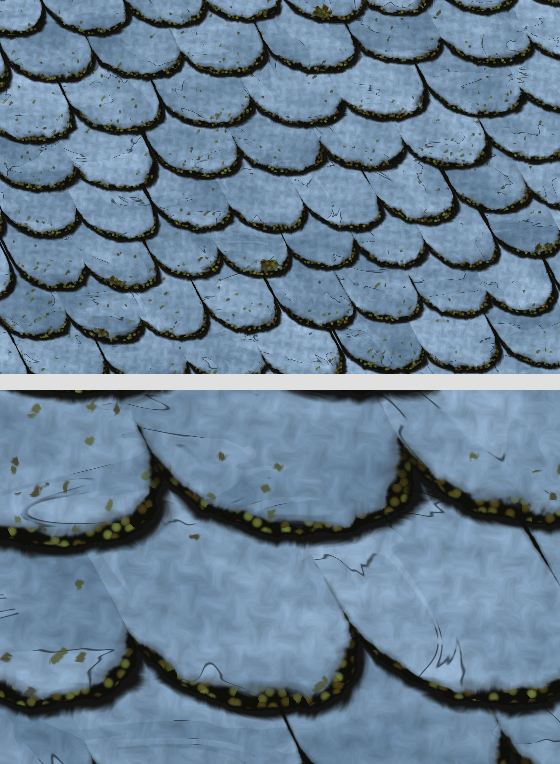
Top, the full canvas; bottom, a detail of the centre.
Reproduce this texture procedurally as a Shadertoy shader.

```glsl
// Weathered roof of overlapping round-ended slates on a leaning, staggered lattice.
// Rows are tested from the top one down; the first slate covering a point is shaded.
// Cellular noise gives moss and lichen, layered sines give grain, flaking and chips.

#define ROW_PITCH 0.137    // distance between rows, in canvas heights
#define ROW_START 0.105    // depth of the first row of tips
#define ROW_TILT 0.06      // rise of the rows to the right
#define LEAN 0.5           // sideways drift of the slates going down
#define WIDTH 0.210        // mean slate width
#define WIDTH_SWING 0.028  // change of width from row to row
#define ARC 0.098          // height of the rounded end
#define ROUNDNESS 2.3      // exponent of the rounded end
#define RIM 0.014          // width of the mossy rim
#define SHADOW 0.012       // reach of the shadow below a rim
#define LICHEN 0.30        // share of lichen specks

const vec3 PALE_SLATE = vec3(0.55, 0.66, 0.77);
const vec3 DEEP_SLATE = vec3(0.33, 0.44, 0.54);
const vec3 GREY_EDGE = vec3(0.25, 0.29, 0.32);
const vec3 DARK_GAP = vec3(0.05, 0.05, 0.04);
const vec3 BROWN_MOSS = vec3(0.22, 0.18, 0.06);
const vec3 GREEN_MOSS = vec3(0.36, 0.41, 0.19);

struct Slate {
    float dist;   // signed distance to the outline, negative inside
    vec2 local;   // x from the axis, y down from the start of the arc
    float below;  // 0 on the straight sides, 1 at the rounded end
    vec2 seed;
};

vec2 hash2(vec2 p) {
    vec3 q = fract(p.xyx * vec3(0.1031, 0.1030, 0.0973));
    q += dot(q, q.yzx + 33.33);
    return fract((q.xx + q.yz) * q.zy);
}

// Cellular noise: distance to the nearest point, and a random value of its cell
vec2 cells(vec2 p) {
    vec2 base = floor(p), best = vec2(9.0, 0.0);
    for (int j = -1; j <= 1; j++)
    for (int i = -1; i <= 1; i++) {
        vec2 cell = base + vec2(i, j);
        vec2 rnd = hash2(cell);
        float d = length(cell + rnd - p);
        if (d < best.x) best = vec2(d, fract(rnd.x * 7.3 + rnd.y * 3.1));
    }
    return best;
}

// Layered, warped sines, roughly -0.8 to 0.8
float ripple(vec2 p) {
    float sum = 0.0, amp = 0.6;
    for (int i = 0; i < 5; i++) {
        p = mat2(0.8, -0.6, 0.6, 0.8) * p * 1.7 + float(i) * 1.9;
        p += 0.6 * sin(p.yx * 1.3);
        sum += amp * sin(p.x) * sin(p.y);
        amp *= 0.6;
    }
    return sum;
}

// Nearest slate of one row; q is in leaning roof coordinates, y down
Slate nearestSlate(vec2 q, float row) {
    float tip = ROW_START + ROW_PITCH * row;
    float width = WIDTH + WIDTH_SWING * cos(0.9 * (row - 1.8));
    float middle = 0.75 - LEAN * tip;
    float u = (q.x - middle) / width + middle / WIDTH + 0.5 * mod(row, 2.0);
    Slate nearest = Slate(9.0, vec2(0.0), 0.0, vec2(0.0));
    for (int i = -1; i <= 1; i++) {
        float column = floor(u + 0.5) + float(i);
        vec2 seed = hash2(vec2(column, row) + 17.0);
        vec2 local = vec2((u - column) * width, q.y - tip + ARC);
        local += (seed - 0.5) * vec2(0.018, 0.026);
        local.x += (seed.y - 0.5) * 0.16 * local.y;
        float arc = ARC * (0.9 + 0.2 * seed.x);
        vec2 e = max(abs(vec2(local.x / (0.52 * width), max(local.y, 0.0) / arc)), 1e-4);
        float r = pow(pow(e.x, ROUNDNESS) + pow(e.y, ROUNDNESS), 1.0 / ROUNDNESS);
        float d = (r - 1.0) * arc;
        if (d < nearest.dist)
            nearest = Slate(d, local, smoothstep(0.0, 0.8, local.y / arc), seed);
    }
    return nearest;
}

vec3 shadeSlate(Slate s, vec2 p) {
    // Stone: cloudy tone, stepped flakes, fine grain and thin cracks
    vec2 g = s.local + s.seed * 40.0;
    float flake = ripple(g * vec2(7.0, 11.0));
    float tone = 0.66 + 0.5 * (s.seed.x - 0.5) + 0.3 * ripple(g * vec2(10.0, 19.0) + 5.0);
    tone += 0.2 * (smoothstep(0.0, 0.04, flake) - 0.5);
    vec3 color = mix(DEEP_SLATE, PALE_SLATE, clamp(tone, -0.1, 1.15));
    color *= 1.0 + 0.11 * ripple(p * 85.0);
    float crack = 1.0 - smoothstep(0.0, 0.03, abs(flake - 0.02));
    color *= 1.0 - 0.55 * crack * smoothstep(0.0, 0.3, ripple(g * 16.0 + 3.0));

    // Lichen specks, denser toward the rounded end
    vec2 speck = cells(p * 65.0 + 0.4 * ripple(p * 60.0));
    float density = LICHEN * (0.25 + 0.75 * s.below) * (0.45 + ripple(p * 5.0));
    float spot = step(speck.y, density) * (1.0 - smoothstep(0.15, 0.35, speck.x));
    color = mix(color, mix(BROWN_MOSS, GREEN_MOSS, fract(speck.y * 31.0)), 0.75 * spot);

    // Moss clump on a few slates
    vec2 moss = cells(p * 110.0);
    vec3 mossColor = mix(BROWN_MOSS, GREEN_MOSS, moss.y * moss.y) * (1.25 - 0.7 * moss.x);
    vec2 fromClump = s.local - vec2((s.seed.y - 0.5) * 0.1, 0.072);
    float clump = length(fromClump * vec2(0.8, 1.5)) + 0.018 * ripple(p * 45.0);
    clump = (1.0 - smoothstep(0.020, 0.029, clump)) * step(0.9, fract(s.seed.x * 13.7));
    color = mix(color, mossColor, clump);

    // Worn grey band, mossy rim and dark outer lip
    float inside = -s.dist;
    float rim = RIM * mix(0.3, 1.0, s.below) * (1.0 + 0.7 * ripple(p * 24.0));
    color = mix(color, GREY_EDGE, 0.6 * (1.0 - smoothstep(rim * 0.7, rim * 1.7, inside)));
    float growth = s.below * (1.0 - smoothstep(0.3, 0.65, moss.x)) * step(0.25, moss.y);
    vec3 rimColor = mix(DARK_GAP, mossColor, growth);
    color = mix(color, rimColor, 1.0 - smoothstep(rim * 0.6, rim, inside));
    return mix(color, DARK_GAP, 1.0 - smoothstep(0.001, 0.004, inside));
}

void mainImage(out vec4 fragColor, in vec2 fragCoord) {
    vec2 p = fragCoord / iResolution.y;
    vec2 q = vec2(p.x, 1.0 - p.y + ROW_TILT * p.x);
    q.x -= LEAN * q.y;
    float chips = 0.004 * ripple(p * 42.0);
    float firstRow = floor((q.y - ROW_START) / ROW_PITCH);
    float shade = 0.0;
    vec3 color = DARK_GAP;
    for (int i = 0; i < 5; i++) {
        Slate s = nearestSlate(q, firstRow + float(i));
        s.dist += chips * (0.3 + 0.7 * s.below);
        if (s.dist < 0.0) {
            color = shadeSlate(s, p);
            break;
        }
        float reach = SHADOW * mix(0.35, 1.0, s.below);
        shade = max(shade, 1.0 - smoothstep(reach * 0.3, reach, s.dist));
    }
    fragColor = vec4(mix(color, DARK_GAP, 0.95 * shade), 1.0);
}
```
